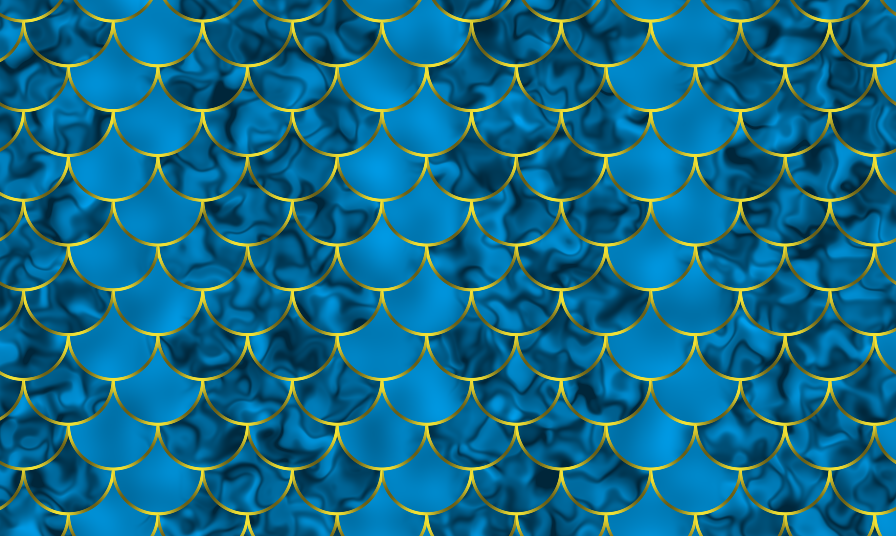
Write a Shadertoy shader that draws this pattern.

```glsl
// Overlapping fish scales in silky blue with thin gold rims.
// Half-circle scales sit in offset rows; each is filled with warped gradient
// noise from its own seed, and every third column is a smoother, lighter blue.

const float SCALES_ACROSS = 10.0;
const vec2  GRID_OFFSET = vec2(1.526, 0.47);  // in scale radii, from top left
const float RIM_HALF_WIDTH = 0.035;
const float FOLD_FREQUENCY = 1.35;
const float FOLD_WARP = 0.55;
const vec3  DEEP_BLUE = vec3(0.0, 0.13, 0.20);
const vec3  BRIGHT_BLUE = vec3(0.0, 0.62, 0.92);
const vec3  DARK_GOLD = vec3(0.34, 0.30, 0.07);
const vec3  BRIGHT_GOLD = vec3(0.95, 0.89, 0.21);

vec2 hash2(vec2 p) {
    p = vec2(dot(p, vec2(127.1, 311.7)), dot(p, vec2(269.5, 183.3)));
    return fract(sin(p) * 43758.5);
}

float corner(vec2 cell, vec2 offset) {
    return dot(hash2(cell + offset) * 2.0 - 1.0, fract(cell) - offset);
}

// Gradient noise, about -0.6 to 0.6
float noise(vec2 p) {
    vec2 i = floor(p), f = p - i;
    vec2 u = f * f * f * (f * (f * 6.0 - 15.0) + 10.0);
    vec2 e = vec2(1.0, 0.0);
    float a = dot(hash2(i) * 2.0 - 1.0, f);
    float b = dot(hash2(i + e.xy) * 2.0 - 1.0, f - e.xy);
    float c = dot(hash2(i + e.yx) * 2.0 - 1.0, f - e.yx);
    float d = dot(hash2(i + e.xx) * 2.0 - 1.0, f - e.xx);
    return mix(mix(a, b, u.x), mix(c, d, u.x), u.y);
}

// Column number of the scale nearest to x in a row
float columnAt(float x, float row) {
    return round((x + mod(row, 2.0)) * 0.5);
}

vec2 scaleCentre(float column, float row) {
    return vec2(2.0 * column - mod(row, 2.0), row);
}

// Brightness of the silk inside one scale
float silkTone(vec2 q, vec2 id) {
    vec2 seed = hash2(id + 7.3) * 40.0;
    vec2 s = q * FOLD_FREQUENCY + seed;
    vec2 warp = vec2(noise(s * 1.2 + 3.7), noise(s * 1.2 + 19.1));
    s += 2.0 * FOLD_WARP * warp;
    float fold = noise(s);
    float crease = 1.0 - smoothstep(0.0, 0.22, abs(noise(s * 1.1 + 11.3)));
    float folded = 0.59 + 0.85 * fold - 0.33 * crease;
    float smoothTone = 0.76 + 0.4 * noise(q * 0.9 + seed) + 0.08 * q.y * q.x;

    // Lighter columns keep a few folds near their right edge
    float isLight = 1.0 - step(0.5, abs(mod(id.x, 3.0) - 1.0));
    float calm = isLight * (1.0 - 0.65 * smoothstep(0.4, 1.0, q.x));
    return clamp(mix(folded, smoothTone, calm), 0.04, 1.0);
}

// Metallic sheen along a rim: bright at the tips and bottom, dull between
vec3 goldSheen(vec2 q, vec2 id) {
    float angle = atan(q.y, q.x);
    float shift = (hash2(id + 2.9).x - 0.5) * 1.6;
    float sheen = 0.5 + 0.5 * cos(4.0 * angle + shift);
    return mix(DARK_GOLD, BRIGHT_GOLD, 0.12 + 0.88 * sheen);
}

void mainImage(out vec4 fragColor, in vec2 fragCoord) {
    // Units are scale radii, y pointing down from the top edge
    float unit = 2.0 * SCALES_ACROSS / iResolution.x;
    vec2 p = vec2(fragCoord.x, iResolution.y - fragCoord.y) * unit - GRID_OFFSET;

    // The scale hanging in this strip, or the one showing beneath it
    float row = floor(p.y);
    vec2 id = vec2(columnAt(p.x, row), row);
    vec2 q = p - scaleCentre(id.x, id.y);
    vec2 fillId = id;
    if (length(q) > 1.0) fillId = vec2(columnAt(p.x, row + 1.0), row + 1.0);
    vec2 fillQ = p - scaleCentre(fillId.x, fillId.y);
    vec3 color = mix(DEEP_BLUE, BRIGHT_BLUE, silkTone(fillQ, fillId));

    // Rims of this row and the lower edge of the row above
    vec2 aboveId = vec2(columnAt(p.x, row - 1.0), row - 1.0);
    vec2 aboveQ = p - scaleCentre(aboveId.x, aboveId.y);
    float rim = abs(length(q) - 1.0);
    float aboveRim = abs(length(aboveQ) - 1.0);
    vec3 gold = goldSheen(q, id);
    if (aboveRim < rim) gold = goldSheen(aboveQ, aboveId);
    float edge = 0.5 * unit;
    float cover = 1.0 - smoothstep(-edge, edge, min(rim, aboveRim) - RIM_HALF_WIDTH);

    fragColor = vec4(mix(color, gold, cover), 1.0);
}
```
